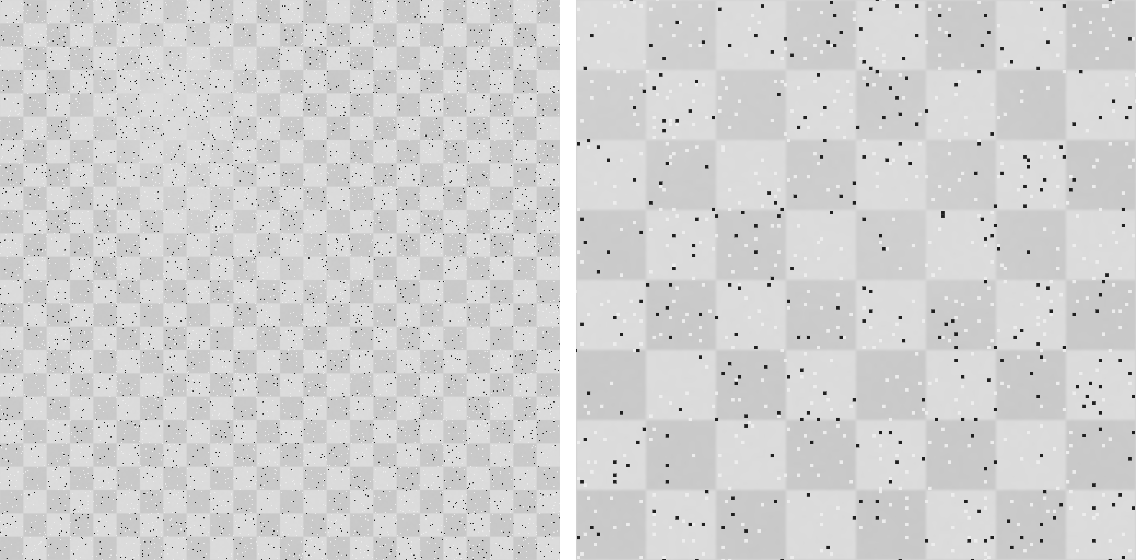
Left: the whole. Right: its middle third, enlarged.
This pattern is drawn by a three.js fragment shader. Its source:

```glsl
// Pale grey checkerboard of 24 by 24 squares with soft worn patches and fine specks.
varying vec2 vUv;

float hash(vec2 p) {
  vec3 q = fract(vec3(p.xyx) * 0.1031);
  q += dot(q, q.yzx + 33.33);
  return fract((q.x + q.y) * q.z);
}

// Value noise that wraps after a whole number of cells
float wrappedNoise(vec2 uv, float cells) {
  vec2 p = uv * cells;
  vec2 i = floor(p);
  vec2 f = fract(p);
  f = f * f * (3.0 - 2.0 * f);
  float bottom = mix(hash(mod(i, cells)), hash(mod(i + vec2(1.0, 0.0), cells)), f.x);
  float top = mix(hash(mod(i + vec2(0.0, 1.0), cells)), hash(mod(i + 1.0, cells)), f.x);
  return mix(bottom, top, f.y);
}

// Soft round patch, measured across the wrapping edges
float patchMask(vec2 uv, vec2 center, float radius) {
  vec2 d = fract(uv - center + 0.5) - 0.5;
  return exp(-dot(d, d) / (radius * radius));
}

// One tiny square speck at a random place in some of the 128 by 128 cells
float specks(vec2 uv, float density, float seed) {
  vec2 p = uv * 128.0;
  vec2 id = mod(floor(p), 128.0) + seed;
  vec2 slot = floor(4.0 * vec2(hash(id + 171.0), hash(id + 373.0))) + 0.5;
  vec2 d = abs(fract(p) * 4.0 - slot);
  float dot1 = 1.0 - smoothstep(0.42, 0.62, max(d.x, d.y));
  return dot1 * step(hash(id), density);
}

void main() {
  // Checkerboard, dark in the lower left corner
  vec2 wave = clamp(sin(vUv * 24.0 * 3.14159265) / 0.08, -1.0, 1.0);
  float dark = 0.5 + 0.5 * wave.x * wave.y;

  // Wear fades the darker squares toward the lighter ones
  float mottle = wrappedNoise(vUv, 6.0) * 0.6 + wrappedNoise(vUv, 24.0) * 0.4;
  float wear = 0.95 * patchMask(vUv, vec2(0.31, 0.82), 0.12);
  wear += 0.35 * patchMask(vUv, vec2(0.34, 0.63), 0.14);
  wear += 0.4 * patchMask(vUv, vec2(0.54, 0.54), 0.07);
  wear = clamp(wear + 0.22 * (mottle - 0.4), 0.0, 1.0);
  float grey = mix(0.86, mix(0.785, 0.85, wear), dark);
  grey += 0.008 * (wrappedNoise(vUv, 256.0) - 0.5);

  // Pale specks, then dark ones
  grey = mix(grey, 0.93, specks(vUv, 0.3, 19.0));
  grey = mix(grey, 0.12, specks(vUv, 0.17, 547.0));

  gl_FragColor = vec4(vec3(grey), 1.0);
}
```
